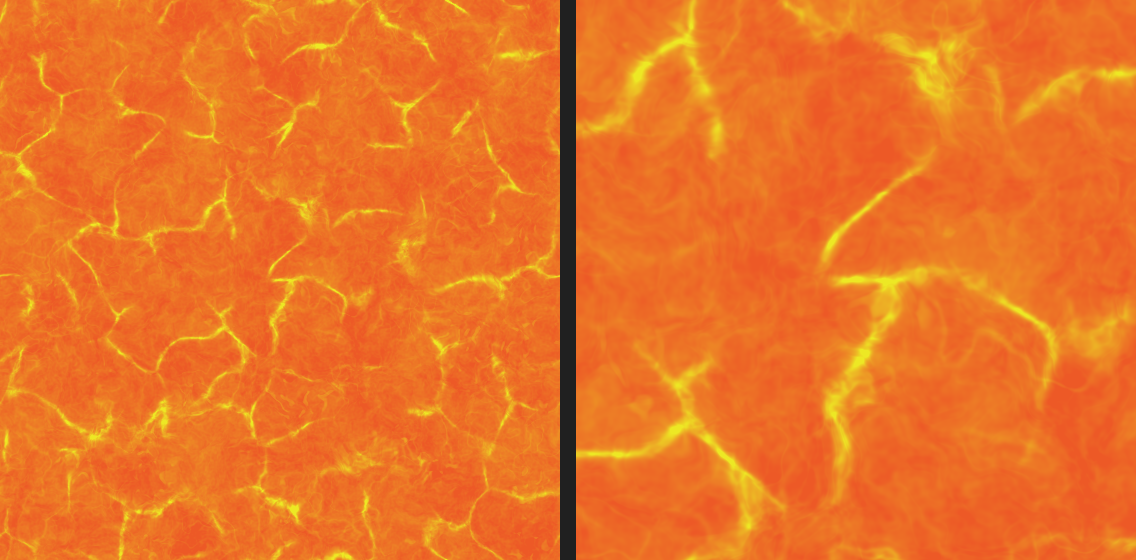
Left, the full canvas; right, a detail of the centre.
A Shadertoy shader for this texture:

```glsl
const float CELLS = 8.0;
const int STRANDS = 4;
const vec3 EMBER = vec3(0.93, 0.35, 0.15);
const vec3 FLAME = vec3(0.93, 0.91, 0.14);

// Integer hash giving two values in 0..1
vec2 hash2(vec2 cell, float seed) {
    uvec3 k = uvec3(ivec3(vec3(cell, seed)));
    uint h = k.x * 1597334677u ^ k.y * 3812015801u ^ k.z * 2798796415u;
    h = (h ^ (h >> 16)) * 2246822519u;
    h = (h ^ (h >> 13)) * 3266489917u;
    h ^= h >> 16;
    return vec2(h & 65535u, h >> 16) / 65535.0;
}

float gradientDot(vec2 cell, vec2 corner, vec2 f, float period, float seed) {
    float angle = 6.2832 * hash2(mod(cell + corner, period), seed).x;
    return dot(vec2(cos(angle), sin(angle)), f - corner);
}

// Gradient noise that wraps after one canvas
float noise(vec2 uv, float period, float seed) {
    vec2 p = uv * period, cell = floor(p), f = p - cell;
    vec2 s = f * f * f * (f * (f * 6.0 - 15.0) + 10.0);
    float a = gradientDot(cell, vec2(0, 0), f, period, seed);
    float b = gradientDot(cell, vec2(1, 0), f, period, seed);
    float c = gradientDot(cell, vec2(0, 1), f, period, seed);
    float d = gradientDot(cell, vec2(1, 1), f, period, seed);
    return 1.4 * mix(mix(a, b, s.x), mix(c, d, s.x), s.y);
}

float fbm(vec2 uv, float period, float seed, int octaves) {
    float sum = 0.0, gain = 0.5;
    for (int i = 0; i < octaves; i++) {
        sum += gain * noise(uv, period, seed + float(i));
        period *= 2.0;
        gain *= 0.6;
    }
    return sum;
}

vec2 warp(vec2 uv, float period, float seed, int octaves) {
    return vec2(fbm(uv, period, seed, octaves), fbm(uv, period, seed + 20.0, octaves));
}

// Gap between the two nearest cell centres: zero on cell borders
float borderGap(vec2 uv, float period, float seed) {
    vec2 p = uv * period, cell = floor(p), f = p - cell;
    float nearest = 9.0, second = 9.0;
    for (int y = -1; y <= 1; y++)
    for (int x = -1; x <= 1; x++) {
        vec2 o = vec2(x, y);
        float d = length(o + 0.1 + 0.8 * hash2(mod(cell + o, period), seed) - f);
        second = min(second, max(nearest, d));
        nearest = min(nearest, d);
    }
    return second - nearest;
}

float bell(float d, float width) {
    return exp(-d * d / (width * width));
}

// Creases along the zero lines of noise, in halving sizes
float wrinkles(vec2 uv, float period, float seed) {
    float sum = 0.0, gain = 0.5;
    for (int i = 0; i < 3; i++) {
        sum += gain * (bell(noise(uv, period, seed + float(i)), 0.14) - 0.3);
        period *= 2.0;
        gain *= 0.7;
    }
    return sum;
}

// Bundle of fibres that follows the cell borders and fades in and out
float veins(vec2 uv, float texture01) {
    vec2 bent = uv + 0.1 * warp(uv, 6.0, 11.0, 2);
    float presence = smoothstep(-0.4, 0.35, noise(uv, 9.0, 61.0) + 0.4 * noise(uv, 21.0, 62.0));
    float swell = smoothstep(-0.2, 0.6, noise(uv, 13.0, 65.0));
    float glow = 0.0;
    for (int i = 0; i < STRANDS; i++) {
        float seed = 70.0 + 50.0 * float(i);
        vec2 stray = (0.009 + 0.016 * swell) * warp(uv, 20.0, seed, 4);
        float gap = borderGap(bent + stray, CELLS, 5.0);
        float fade = smoothstep(-0.4, 0.4, noise(uv, 19.0, seed + 9.0));
        glow += 0.27 * fade * bell(gap, 0.045 + 0.02 * swell);
        glow += 0.065 * exp(-gap / (0.07 + 0.1 * swell));
    }
    return glow * presence * texture01;
}

// Thin curling threads along the zero lines of warped noise
float threads(vec2 uv, float period, float seed) {
    vec2 curled = uv + 0.05 * warp(uv, 8.0, seed, 4);
    float patches = smoothstep(-0.1, 0.5, noise(uv, 8.0, seed + 45.0));
    return patches * bell(noise(curled, period, seed + 46.0), 0.07);
}

void mainImage(out vec4 fragColor, in vec2 fragCoord) {
    vec2 uv = fragCoord / iResolution.xy;

    // Mottled molten ground, creased and grainy
    vec2 flow = uv + 0.04 * warp(uv, 9.0, 301.0, 4);
    float clouds = fbm(flow, 7.0, 341.0, 4);
    float grain = fbm(flow, 50.0, 361.0, 3);
    float creases = wrinkles(flow, 20.0, 381.0);
    float heat = 0.135 + 0.27 * clouds + 0.17 * grain + 0.11 * creases;
    heat += 0.05 * noise(uv, 190.0, 391.0);

    // Faint threads and bright veins
    heat += 0.14 * threads(uv, 15.0, 401.0);
    heat += 0.1 * threads(uv, 30.0, 501.0);
    heat += veins(uv, 0.9 + 0.8 * grain + 0.4 * creases);

    // Sparse flecks
    float flecks = smoothstep(0.25, 0.6, noise(flow, 80.0, 601.0));
    heat += 0.2 * flecks * smoothstep(0.0, 0.5, noise(uv, 9.0, 611.0));

    fragColor = vec4(mix(EMBER, FLAME, clamp(heat, 0.0, 1.0)), 1.0);
}
```
